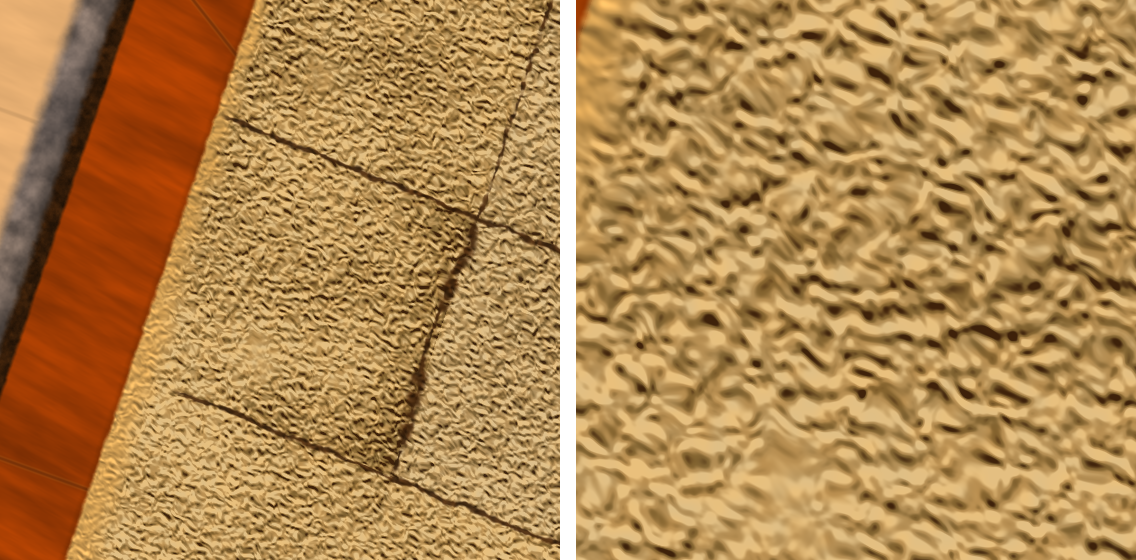
Left: the whole. Right: its middle third, enlarged.
A WebGL 1 fragment shader for this texture:

```glsl
precision highp float;
uniform vec2 u_resolution;

#define LEAN 0.339
#define FALL 0.40
#define TILE_SIZE vec2(0.53, 0.525)
#define TILE_START vec2(0.117, 0.427)
#define METAL_LEFT -0.198
#define GAP_LEFT -0.130
#define WOOD_LEFT -0.098
#define SEAM_WIDTH 0.0058
#define PILE_SCALE vec2(112.0, 165.0)
#define PILE_RELIEF 1.15

const vec3 PALE = vec3(0.89, 0.75, 0.51);
const vec3 TAN = vec3(0.71, 0.56, 0.33);
const vec3 UMBER = vec3(0.51, 0.39, 0.19);
const vec3 SOIL = vec3(0.24, 0.13, 0.04);
const vec3 GOLD = vec3(0.86, 0.64, 0.32);
const vec3 WOOD = vec3(0.62, 0.23, 0.00);
const vec3 METAL = vec3(0.48, 0.41, 0.36);
const vec3 PEACH = vec3(0.91, 0.69, 0.45);

float hash(vec2 p) {
  vec3 a = fract(p.xyx * 0.1031);
  a += dot(a, a.yzx + 33.33);
  return fract((a.x + a.y) * a.z);
}

float noise(vec2 p) {
  vec2 i = floor(p), f = fract(p);
  f = f * f * (3.0 - 2.0 * f);
  return mix(mix(hash(i), hash(i + vec2(1, 0)), f.x),
             mix(hash(i + vec2(0, 1)), hash(i + vec2(1, 1)), f.x), f.y);
}

float fbm(vec2 p) {
  float sum = 0.0, amp = 0.533;
  for (int i = 0; i < 4; i++) {
    sum += amp * noise(p);
    p = p * 2.03 + 17.3;
    amp *= 0.5;
  }
  return sum;
}

float pileHeight(vec2 p) {
  return 0.75 * noise(p) + 0.35 * noise(p * 1.7 + 31.0);
}

// Dark to light yarn colours
vec3 yarn(float v) {
  vec3 c = mix(SOIL, UMBER, smoothstep(-0.05, 0.28, v));
  c = mix(c, TAN, smoothstep(0.26, 0.58, v));
  return mix(c, PALE, smoothstep(0.56, 0.9, v));
}

vec3 carpet(vec2 uv, float s, float px) {
  vec2 wobble = vec2(fbm(uv * 30.0), fbm(uv * 30.0 + 50.0)) - 0.5;
  vec2 st = vec2(s, uv.y + FALL * uv.x);
  vec2 cell = (st - TILE_START) / TILE_SIZE;
  vec2 id = floor(cell), local = fract(cell);
  float middleRow = 1.0 - step(0.5, abs(id.y));
  float lowerRow = step(id.y, -0.5);
  float rightSide = smoothstep(0.97, 1.03, cell.x) * (1.0 - lowerRow);

  // Lit tufts
  vec2 p = mat2(0.86, 0.5, -0.5, 0.86) * uv * PILE_SCALE.yy;
  p = p * vec2(PILE_SCALE.x / PILE_SCALE.y, 1.0) + 100.0;
  p += 1.2 * vec2(noise(uv * 60.0), noise(uv * 60.0 + 40.0));
  float tuft = pileHeight(p) - pileHeight(p + vec2(-0.45, 0.8));
  float border = 1.0 - smoothstep(0.2, 1.0, (s - TILE_START.x + 0.04 * wobble.x) / mix(0.09, 0.035, uv.y));
  vec2 spot = vec2(0.3, 0.16) + 0.16 * vec2(hash(id + 7.0), hash(id + 19.0));
  float worn = exp(-160.0 * dot(local - spot, local - spot)) * (1.0 - step(1.0, cell.x));
  float tone = 0.6 + 0.36 * (fbm(uv * 8.0 + 9.0) - 0.5) - 0.06 * smoothstep(0.5, 1.0, uv.y);
  tone += 0.03 * rightSide * middleRow + 0.06 * lowerRow + 0.10 * worn;

  // Soiling beside the upright seam
  float soil = smoothstep(0.68, 1.0, local.x) * (1.0 - step(1.0, cell.x)) * (0.15 + 0.85 * middleRow);
  tone -= 0.28 * soil * (0.3 + fbm(uv * 24.0));
  tone += PILE_RELIEF * tuft * (1.0 - 0.65 * max(border, worn));
  vec3 c = yarn(tone);
  c = mix(c, vec3(dot(c, vec3(0.35, 0.5, 0.15))), 0.10 * rightSide);
  c *= 1.0 + 0.05 * vec3(1.0, 0.1, -1.6) * (noise(uv * 110.0) - 0.35);
  c = mix(c, GOLD * (0.97 + 0.45 * tuft), 0.75 * border);

  // Uneven tile seams broken up by the tufts
  vec2 nearest = floor(cell + 0.5);
  vec2 d = (cell - nearest) * TILE_SIZE + 0.015 * wobble;
  d.x += 0.012 * middleRow * smoothstep(0.1, 0.5, local.y) * smoothstep(1.0, 0.7, local.y);
  d = abs(d) + 0.005 * (pileHeight(p * 0.8) - 0.55);
  float crossWidth = SEAM_WIDTH * (0.55 + 0.7 * noise(uv * 34.0));
  float start = smoothstep(0.0, 0.03, s - 0.2 + 0.08 * nearest.y);
  float across = (1.0 - smoothstep(0.25 * crossWidth, crossWidth + px, d.y)) * start;
  float patchy = smoothstep(0.25, 0.7, noise(uv * 26.0 + 5.0));
  float uprightWidth = SEAM_WIDTH * (0.65 + 2.6 * middleRow * patchy);
  float upright = 1.0 - smoothstep(0.25 * uprightWidth, uprightWidth + px, d.x);
  upright *= step(0.5, nearest.x) * (1.0 - 0.9 * lowerRow);
  upright *= 0.3 + 0.7 * smoothstep(0.2, 0.55, noise(uv * 85.0));
  return mix(c, SOIL * (0.6 + 0.8 * noise(p)), 0.9 * max(across, upright));
}

vec3 wood(vec2 uv, float px) {
  vec2 grain = vec2(uv.x - 0.5 * uv.y, uv.y + 0.55 * uv.x);
  float streak = 0.6 * fbm(grain * vec2(7.0, 38.0)) + 0.4 * fbm(grain * 5.0 + 4.0);
  vec3 c = WOOD * (0.62 + 0.72 * streak) + vec3(0.0, 0.0, 0.01);
  float lower = abs(uv.y + 0.36 * uv.x - 0.182);
  float upper = abs(uv.y + 1.27 * uv.x - 1.438) * 0.65;
  float joint = min(lower, upper);
  c = mix(c, vec3(0.66, 0.36, 0.10), 0.4 * (1.0 - smoothstep(0.002, 0.006 + px, joint)));
  return mix(c, vec3(0.38, 0.14, 0.01), 0.55 * (1.0 - smoothstep(0.0005, 0.003 + px, joint)));
}

void main() {
  vec2 uv = gl_FragCoord.xy / u_resolution;
  float px = 1.0 / min(u_resolution.x, u_resolution.y);
  float s = uv.x - LEAN * uv.y;
  float rough = fbm(uv * 60.0) - 0.5;

  // Pale boards, metal trim, dark gap, wood and carpet from left to right
  float board = abs(uv.y + 0.36 * uv.x - 0.805);
  vec3 c = PEACH * (0.92 + 0.16 * fbm(vec2(uv.x * 8.0, (uv.y + 0.4 * uv.x) * 30.0)));
  c *= 1.0 - 0.10 * (1.0 - smoothstep(0.001, 0.005 + px, board));
  vec3 trim = METAL * (0.45 + 1.05 * fbm(uv * 32.0));
  trim = mix(trim, vec3(0.40, 0.38, 0.40), 0.35 * noise(uv * 9.0));
  trim *= 1.0 - 0.3 * smoothstep(-0.03, 0.0, s - GAP_LEFT);
  c = mix(c, trim, smoothstep(-0.018, 0.016, s - METAL_LEFT + 0.008 * rough));
  vec3 gap = SOIL * (0.35 + 0.9 * fbm(uv * 90.0));
  c = mix(c, gap, smoothstep(-0.008, 0.010, s - GAP_LEFT + 0.010 * rough));
  c = mix(c, wood(uv, px), smoothstep(-0.003 - px, 0.003 + px, s - WOOD_LEFT + 0.004 * rough));
  float rim = s - TILE_START.x + 0.007 * rough;
  c *= 1.0 - 0.15 * smoothstep(-0.015, 0.0, rim);
  c = mix(c, carpet(uv, s, px), smoothstep(-0.003 - px, 0.003 + px, rim));
  gl_FragColor = vec4(c, 1.0);
}
```
